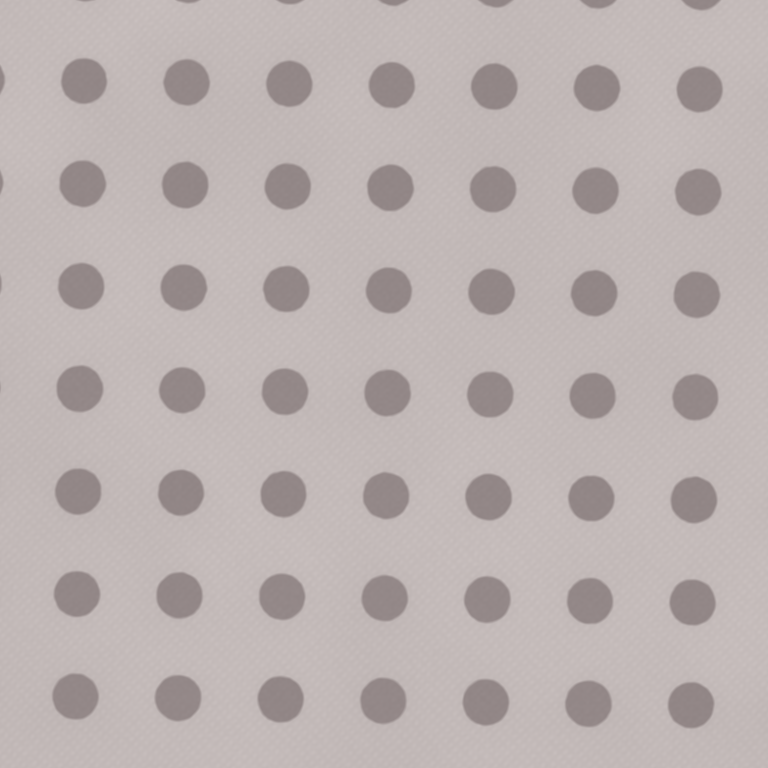
Write a WebGL 2 fragment shader that draws this pattern.

```glsl
#version 300 es
precision highp float;
// Draws a slightly tilted grid of soft mauve-grey dots on pale woven cloth.

uniform vec2 u_resolution;
out vec4 fragColor;

float hash(vec2 p) {
    return fract(sin(dot(p, vec2(127.1, 311.7))) * 43758.5453);
}

float valueNoise(vec2 p) {
    vec2 cell = floor(p);
    vec2 f = fract(p);
    f = f * f * (3.0 - 2.0 * f);
    return mix(mix(hash(cell), hash(cell + vec2(1.0, 0.0)), f.x),
               mix(hash(cell + vec2(0.0, 1.0)), hash(cell + vec2(1.0, 1.0)), f.x), f.y);
}

// Fine diagonal twill, broken up along each thread
float twill(vec2 p) {
    float across = sin((p.x - p.y) * 520.0 + 1.5 * valueNoise(p * 30.0));
    float along = sin((p.x + p.y) * 400.0);
    return across * (0.6 + 0.4 * along) + 0.35 * along;
}

void main() {
    vec2 uv = gl_FragCoord.xy / min(u_resolution.x, u_resolution.y);
    float pixel = 1.0 / min(u_resolution.x, u_resolution.y);

    // Tilted grid with one dot at the centre of each cell
    vec2 fromDot = uv - vec2(0.1094, 0.8945);
    vec2 grid = mat2(0.9999, 0.0138, -0.0138, 0.9999) * fromDot / 0.1336;
    vec2 id = floor(grid + 0.5);
    vec2 local = (grid - id) * 0.1336;

    // Round dots with slightly uneven size and outline
    float radius = 0.0299 + 0.0005 * (hash(id) - 0.5);
    float wobble = 0.0010 * (valueNoise(uv * 130.0) - 0.5);
    float dist = length(local) - radius + wobble;
    float softness = max(0.0024, pixel);
    float dotMask = 1.0 - smoothstep(-softness, softness, dist);

    // Cloth with broad mottling, weave and fine grain
    vec3 cloth = vec3(0.765, 0.729, 0.724);
    float mottle = valueNoise(uv * 6.0) + 0.5 * valueNoise(uv * 15.0 + 7.0) - 0.75;
    float grain = valueNoise(uv * 260.0) - 0.5;
    cloth += 0.018 * mottle + 0.008 * twill(uv) + 0.010 * grain;
    cloth -= 0.012 * exp(-max(dist, 0.0) * 110.0);

    // Dot ink, a little different from dot to dot
    vec3 ink = vec3(0.575, 0.530, 0.530);
    ink += 0.010 * (hash(id + 19.0) - 0.5) + 0.010 * grain + 0.003 * twill(uv);

    fragColor = vec4(mix(cloth, ink, dotMask), 1.0);
}
```
